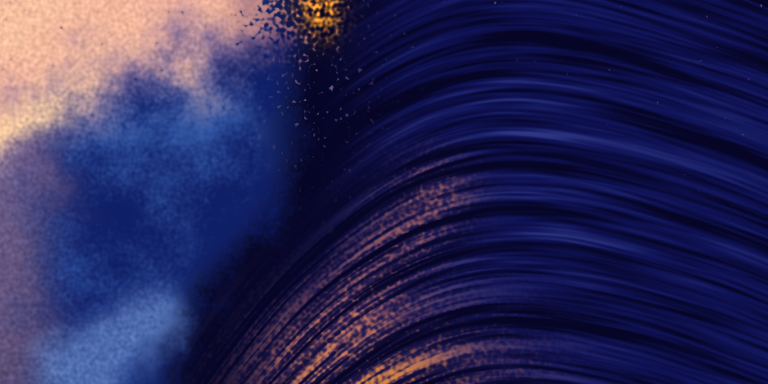
Reproduce this texture procedurally as a WebGL 1 fragment shader.

```glsl
precision highp float;

uniform vec2 u_resolution;

const vec3 ABYSS = vec3(0.022, 0.02, 0.15);
const vec3 NAVY = vec3(0.055, 0.07, 0.33);
const vec3 STRAND_BLUE = vec3(0.21, 0.25, 0.56);
const vec3 CLOUD_BLUE = vec3(0.06, 0.12, 0.40);
const vec3 CLOUD_LIGHT = vec3(0.20, 0.34, 0.64);
const vec3 FOAM = vec3(0.36, 0.49, 0.74);
const vec3 MAUVE = vec3(0.52, 0.43, 0.60);
const vec3 PEACH = vec3(0.93, 0.69, 0.61);
const vec3 CREAM = vec3(1.0, 0.82, 0.64);
const vec3 PLUM = vec3(0.41, 0.22, 0.33);
const vec3 COPPER = vec3(0.86, 0.50, 0.38);
const vec3 GOLD = vec3(1.0, 0.61, 0.16);
const float CREST_X = 1.32;
const float GRAIN_SCALE = 85.0;

vec2 hashGradient(vec2 cell) {
  vec2 q = vec2(dot(cell, vec2(127.1, 311.7)), dot(cell, vec2(269.5, 183.3)));
  return 2.0 * fract(sin(q) * 43758.5) - 1.0;
}

float gradientNoise(vec2 p) {
  vec2 i = floor(p);
  vec2 f = p - i;
  vec2 w = f * f * f * (f * (f * 6.0 - 15.0) + 10.0);
  vec2 e = vec2(1.0, 0.0);
  float a = dot(hashGradient(i), f);
  float b = dot(hashGradient(i + e.xy), f - e.xy);
  float c = dot(hashGradient(i + e.yx), f - e.yx);
  float d = dot(hashGradient(i + e.xx), f - e.xx);
  return mix(mix(a, b, w.x), mix(c, d, w.x), w.y);
}

float fbm(vec2 p) {
  float sum = 0.0;
  float amp = 0.6;
  for (int i = 0; i < 5; i++) {
    sum += amp * gradientNoise(p);
    p = mat2(1.6, 1.2, -1.2, 1.6) * p + 7.3;
    amp *= 0.58;
  }
  return sum;
}

float segmentDistance(vec2 p, vec2 a, vec2 b) {
  vec2 ab = b - a;
  return length(p - a - ab * clamp(dot(p - a, ab) / dot(ab, ab), 0.0, 1.0));
}

float blob(vec2 p, vec2 center, vec2 size) {
  vec2 q = (p - center) / size;
  return exp(-dot(q, q));
}

// Height above the curved flow line that passes through the crest
float flowHeight(vec2 p) {
  float dx = p.x - CREST_X;
  float fall = dx < 0.0 ? 0.93 * dx * dx : 0.5 * dx * dx / (1.0 + 0.65 * dx);
  return p.y + fall;
}

vec3 waveColor(vec2 p, float inside, float grain) {
  float v = flowHeight(p) + 0.012 * gradientNoise(p * vec2(2.5, 4.0));
  float bands = gradientNoise(vec2(p.x * 1.1, v * 13.0));
  float medium = gradientNoise(vec2(p.x * 1.8 + 4.0, v * 34.0));
  float fine = gradientNoise(vec2(p.x * 3.0 + 9.0, v * 78.0));
  float thread = gradientNoise(vec2(p.x * 7.0, v * 120.0));
  float strands = 0.42 + 0.6 * bands + 0.55 * medium + 0.6 * fine + 0.3 * thread;

  float lit = smoothstep(0.03, 0.38, inside);
  vec3 col = mix(ABYSS, NAVY, lit * smoothstep(0.05, 0.6, strands));
  float sheen = 0.35 + 0.6 * blob(p, vec2(1.22, 0.52), vec2(0.42, 0.34));
  col = mix(col, STRAND_BLUE, lit * sheen * smoothstep(0.45, 1.05, strands));

  // Warm reflections on the face and at the foot of the wave
  float face = segmentDistance(p, vec2(1.13, 0.49), vec2(0.82, 0.07));
  float warm = 0.75 * exp(-face * face / 0.009);
  warm += blob(p, vec2(1.0, 0.0), vec2(0.30, 0.20));
  float glint = smoothstep(0.25, 0.95, strands + 0.55 * grain);
  vec3 ember = mix(COPPER, GOLD, 0.65 * blob(p, vec2(1.0, 0.0), vec2(0.26, 0.09)));
  col = mix(col, PLUM, 0.3 * min(warm, 1.0) * smoothstep(0.0, 0.6, strands));
  return mix(col, ember, 0.85 * min(warm, 1.0) * glint);
}

vec3 cloudColor(vec2 p, float billow, float grain) {
  float light = 0.36 + 0.9 * billow + 0.25 * grain;
  light += 0.3 * blob(p, vec2(0.38, 0.66), vec2(0.28, 0.16));
  light -= 0.25 * blob(p, vec2(0.56, 0.30), vec2(0.16, 0.18));
  vec3 col = mix(CLOUD_BLUE, CLOUD_LIGHT, smoothstep(0.1, 1.05, light));
  float haze = smoothstep(0.24, -0.02, p.x + 0.16 * billow);
  col = mix(col, MAUVE * (0.78 + 0.25 * p.y + 0.2 * grain), 0.85 * haze);
  float foam = segmentDistance(p, vec2(0.20, 0.02), vec2(0.42, 0.18));
  foam = smoothstep(0.15, 0.01, foam + 0.14 * billow);
  return mix(col, FOAM + 0.12 * grain, 0.8 * foam);
}

void main() {
  vec2 p = gl_FragCoord.xy / u_resolution.y;
  p.x *= 2.0 * u_resolution.y / u_resolution.x;
  float grain = gradientNoise(p * GRAIN_SCALE) + 0.6 * gradientNoise(p * 47.0 + 3.0);
  float billow = fbm(p * 5.0);

  // Blue mist in front of the shadowed trough
  float edge = mix(0.47, 0.77, smoothstep(0.0, 0.6, p.y));
  float inside = p.x - edge;
  vec3 col = waveColor(p, inside, grain);
  float mist = smoothstep(0.07, -0.12, inside + 0.14 * billow + 0.05 * grain);
  col = mix(col, cloudColor(p, billow, grain), mist);

  // Sunlit spray, dissolving into droplets on the right
  float rim = p.y - (0.57 + 0.62 * p.x - 0.37 * p.x * p.x);
  float spray = smoothstep(-0.09, 0.12, rim + 0.17 * billow + 0.02 * grain);
  float density = smoothstep(0.96, 0.50, p.x + 0.12 * billow);
  float drops = smoothstep(0.0, 0.35, density - 0.32 + 0.65 * grain);
  vec3 sprayColor = mix(MAUVE, PEACH, smoothstep(0.0, 0.22, rim + 0.25 * billow));
  float cream = exp(-pow((rim - 0.06) / 0.07, 2.0)) * smoothstep(0.36, 0.04, p.x);
  cream += 0.4 * blob(p, vec2(0.0, 0.95), vec2(0.35, 0.16));
  sprayColor = mix(sprayColor, CREAM, clamp(cream + 0.5 * billow, 0.0, 1.0));
  sprayColor = mix(sprayColor, PLUM, 0.8 * smoothstep(0.52, 0.84, p.x));
  col = mix(col, sprayColor * (1.0 + 0.16 * grain), spray * drops);

  // Loose droplets and the golden flare at the top
  float scatter = blob(p, vec2(0.82, 0.78), vec2(0.14, 0.22));
  col = mix(col, MAUVE, 0.7 * scatter * smoothstep(0.22, 0.6, grain));
  float flare = blob(p, vec2(0.835, 0.98), vec2(0.055, 0.07));
  flare *= smoothstep(-0.5, 0.4, grain + 0.5 * billow);
  col = mix(col, GOLD + 0.25 * grain, min(1.2 * flare, 1.0));

  gl_FragColor = vec4(clamp(col, 0.0, 1.0), 1.0);
}
```
